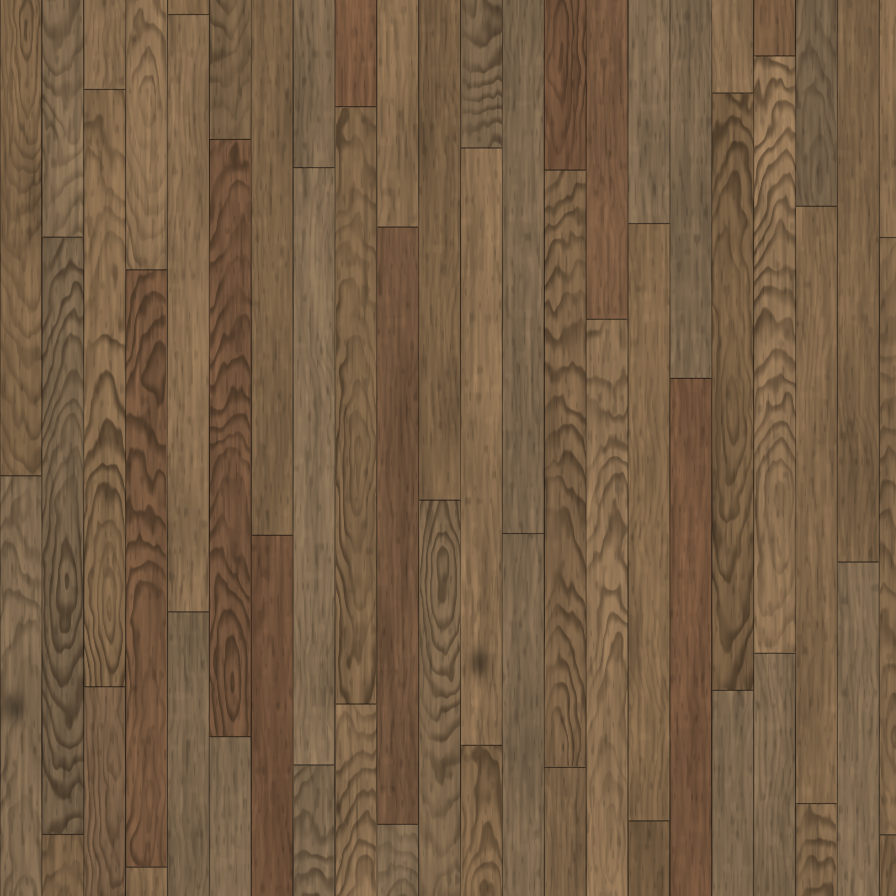
This texture is drawn by a WebGL 2 fragment shader. Its source:

```glsl
#version 300 es
precision highp float;
// Oak strip floor: narrow upright boards with staggered ends and cathedral grain.
uniform vec2 u_resolution;
out vec4 fragColor;

// Integer hash of a lattice cell, 0 to 1
float hash(vec2 cell) {
  uvec2 q = uvec2(ivec2(cell)) * uvec2(1597334673u, 3812015801u);
  uint n = (q.x ^ q.y) * 1597334673u;
  n = (n ^ (n >> 15)) * 2246822519u;
  n ^= n >> 13;
  return float(n >> 8) / 16777216.0;
}

float noise(vec2 p) {
  vec2 i = floor(p), f = fract(p);
  f = f * f * (3.0 - 2.0 * f);
  return mix(mix(hash(i), hash(i + vec2(1, 0)), f.x),
             mix(hash(i + vec2(0, 1)), hash(i + vec2(1, 1)), f.x), f.y);
}

// Random trait number k of one board
float trait(vec2 board, float k) {
  return hash(board * vec2(7, 13) + vec2(k * 101.0, k * 57.0 + 300.0));
}

// Stain colour of one board: tan, grey, umber or red-brown
vec3 boardColor(vec2 board) {
  vec3 tan_ = vec3(0.53, 0.425, 0.31), umber = vec3(0.45, 0.355, 0.25);
  vec3 grey = vec3(0.46, 0.385, 0.295), red = vec3(0.435, 0.315, 0.225);
  vec3 c = mix(umber, tan_, trait(board, 1.0));
  c = mix(c, grey, 0.8 * smoothstep(0.6, 0.8, trait(board, 2.0)));
  c = mix(c, red, smoothstep(0.8, 0.92, trait(board, 3.0)));
  return c * mix(0.97, 1.09, trait(board, 4.0));
}

void main() {
  vec2 uv = gl_FragCoord.xy / u_resolution;

  // Columns of boards; joints of odd and even columns sit in different bands
  float across = uv.x * 21.4;
  float column = floor(across);
  float pick = hash(vec2(column, 71));
  float stagger = mod(column, 2.0) > 0.5 ? 0.15 + 0.31 * pick : 0.53 + 0.7 * pick;
  float along = (1.0 - uv.y) * 1.5 - stagger;
  vec2 board = vec2(column, floor(along));

  // Position in board widths: x 0 to 1, y 0 to 14.3
  vec2 p = vec2(fract(across), fract(along) * 14.27);
  vec2 seed = floor(vec2(trait(board, 5.0), trait(board, 6.0)) * 900.0);

  // Growth rings: long nested ovals, centred on flat-sawn boards, off the side on plain ones
  float flatSawn = step(0.5, trait(board, 7.0));
  vec2 heart = vec2(mix(1.9, 0.3 + 0.4 * trait(board, 8.0), flatSawn), 14.27 * trait(board, 9.0));
  float slope = mix(0.12, 0.26, trait(board, 10.0));
  float radius = length((p - heart) * vec2(1.0, mix(0.05, slope, flatSawn)));
  float ring = radius * 6.5
             + 2.4 * noise(p * vec2(1.3, 0.5) + seed)
             + 0.8 * noise(p * vec2(3.5, 1.6) + seed + 40.0)
             + 0.3 * noise(p * vec2(9.0, 3.0) + seed + 80.0);
  float phase = fract(ring);
  float lateWood = smoothstep(0.35, 0.82, phase) * (1.0 - smoothstep(0.84, 1.0, phase));
  lateWood *= 1.0 - smoothstep(0.4, 1.0, fwidth(ring));
  float patchy = smoothstep(0.2, 0.75, noise(p * vec2(1.6, 0.35) + seed + 120.0));
  float ringDepth = mix(0.14, 0.3 + 0.28 * trait(board, 11.0), flatSawn) * mix(0.35, 1.0, patchy);

  // Fibre streaks, short pores and broad cloudy stain
  float streak = noise(p * vec2(11.0, 0.5) + seed + 160.0) - 0.5;
  float fibre = noise(p * vec2(21.0, 1.8) + seed + 200.0) - 0.5;
  float pore = smoothstep(0.68, 0.95, noise(p * vec2(17.0, 3.2) + seed + 240.0));
  float cloud = noise(p * vec2(1.5, 0.4) + seed + 280.0) - 0.5;
  float fleck = smoothstep(0.62, 0.9, noise(p * vec2(6.0, 4.0) + seed + 320.0)) * (1.0 - flatSawn);

  vec3 color = boardColor(board);
  color *= 1.0 + 0.17 * streak + 0.13 * fibre + 0.13 * cloud + 0.05 * fleck - 0.13 * pore;
  color = mix(color, vec3(0.2, 0.15, 0.1), lateWood * ringDepth);

  // Small dark knot on a few boards
  vec2 knot = vec2(0.25 + 0.5 * trait(board, 12.0), 14.27 * trait(board, 13.0));
  float knotShade = exp(-12.0 * dot((p - knot) * vec2(1.2, 0.8), (p - knot) * vec2(1.2, 0.8)));
  color *= 1.0 - 0.4 * knotShade * step(0.84, trait(board, 14.0));

  // Thin dark seams between columns and at board ends, in canvas units
  float sideGap = min(p.x, 1.0 - p.x) / 21.4;
  float endGap = min(fract(along), 1.0 - fract(along)) / 1.5;
  vec2 soft = 0.5 / u_resolution;
  float side = 1.0 - smoothstep(0.0006 - soft.x, 0.0008 + soft.x, sideGap);
  float end = 1.0 - smoothstep(0.0006 - soft.y, 0.0008 + soft.y, endGap);
  float sideDepth = mix(0.25, 0.6, noise(vec2(floor(across + 0.5) * 5.0, uv.y * 6.0)));
  color *= 1.0 - max(side * sideDepth, end * 0.5);

  fragColor = vec4(color, 1.0);
}
```
